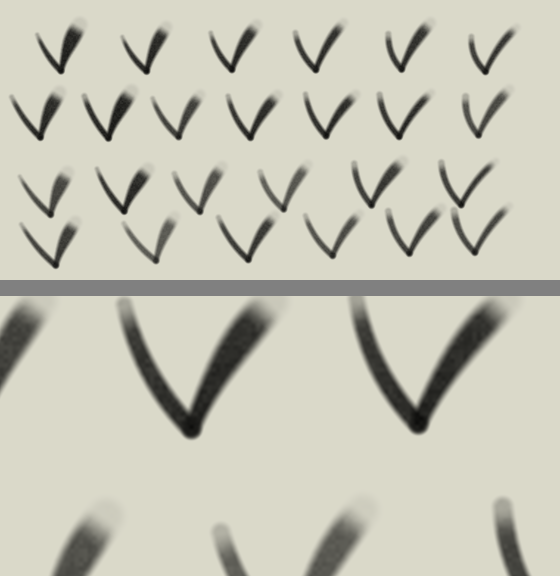
Top, the full canvas; bottom, a detail of the centre.
This pattern is drawn by a Shadertoy shader. Its source:

```glsl
#define PAPER vec3(0.855, 0.85, 0.79)
#define INK vec3(0.035, 0.035, 0.03)
#define ROWS 4
#define SEGMENTS 12
#define JITTER 0.012
#define EDGE 0.005
#define GRAIN 0.10
#define ROW_FADE 0.055
#define ROW_RISE 0.015

// Per row: first x, span, spacing bow, baseline y (canvas heights)
const vec4 LAYOUT[ROWS] = vec4[ROWS](
    vec4(0.224, 1.513, 0.00, 0.747),
    vec4(0.148, 1.558, -0.08, 0.505),
    vec4(0.182, 1.469, -0.15, 0.238),
    vec4(0.198, 1.500, 0.25, 0.058));

float hash(vec2 p) {
    return fract(sin(dot(p, vec2(127.1, 311.7))) * 43758.5453);
}

float noise(vec2 p) {
    vec2 cell = floor(p), f = fract(p);
    f = f * f * (3.0 - 2.0 * f);
    return mix(mix(hash(cell), hash(cell + vec2(1, 0)), f.x),
               mix(hash(cell + vec2(0, 1)), hash(cell + vec2(1, 1)), f.x), f.y);
}

vec2 bezier(vec2 a, vec2 b, vec2 c, float t) {
    return mix(mix(a, b, t), mix(b, c, t), t);
}

// Signed distance to a tapered curve, and the position along it
vec2 brushStroke(vec2 p, vec2 a, vec2 b, vec2 c, float startRadius, float endRadius) {
    vec2 best = vec2(1e3, 0.0);
    vec2 from = a;
    for (int i = 0; i < SEGMENTS; i++) {
        vec2 to = bezier(a, b, c, float(i + 1) / float(SEGMENTS));
        vec2 along = to - from;
        float h = clamp(dot(p - from, along) / dot(along, along), 0.0, 1.0);
        float t = (float(i) + h) / float(SEGMENTS);
        float radius = mix(startRadius, endRadius, smoothstep(0.0, 0.75, t));
        float d = length(p - from - along * h) - radius;
        if (d < best.x) best = vec2(d, t);
        from = to;
    }
    return best;
}

float coverage(float d, float softness) {
    return 1.0 - smoothstep(-softness, softness * 0.6, d);
}

// Opacity of one check mark with its corner at the origin
float checkMark(vec2 p, float u, float row, vec2 seed, float pixel) {
    float r1 = hash(seed + 1.3) - 0.5;
    float r2 = hash(seed + 4.7) - 0.5;
    float r3 = hash(seed + 8.1) - 0.5;
    float lower = min(row, 1.0);

    vec2 leftTip = vec2(-mix(0.092, 0.045, u) - 0.008 * row + 0.02 * r1,
                        0.128 + 0.014 * lower + 0.02 * r2);
    vec2 rightTip = vec2(mix(0.066, 0.115, u) + 0.02 * r2,
                         0.168 - 0.012 * lower + 0.025 * r3);
    vec2 leftBend = leftTip * 0.5 - vec2(0.012 + 0.016 * u, 0.012);
    vec2 rightBend = rightTip * 0.5 + vec2(-0.012, 0.010 + 0.008 * u);

    float leftWidth = mix(0.009, 0.013, u) + 0.004 * r3;
    float rightWidth = mix(0.027, 0.017, u) + 0.007 * r1;
    vec2 left = brushStroke(p, leftTip, leftBend, vec2(0.0), leftWidth, 0.012);
    vec2 right = brushStroke(p, vec2(0.0), rightBend, rightTip, 0.011, rightWidth);

    // Pressure is strongest at the corner and lifts toward both tips
    float leftInk = coverage(left.x, EDGE + pixel) * mix(0.82, 0.94, left.y)
                  * mix(0.35, 1.0, smoothstep(0.0, 0.22, left.y));
    float rightInk = coverage(right.x, EDGE * (1.0 + right.y) + pixel)
                   * mix(0.97, 0.87, right.y)
                   * (1.0 - 0.9 * smoothstep(0.76, 1.0, right.y));

    float strength = 0.98 - ROW_FADE * row - 0.08 * u + 0.22 * r2 * lower;
    leftInk *= strength;
    rightInk *= strength;
    return 1.0 - (1.0 - leftInk) * (1.0 - rightInk);
}

void mainImage(out vec4 fragColor, in vec2 fragCoord) {
    float pixel = 1.0 / iResolution.y;
    vec2 p = fragCoord * pixel;
    float clear = 1.0;

    // Uneven rows of marks
    for (int row = 0; row < ROWS; row++) {
        vec4 rowLayout = LAYOUT[row];
        int count = row == 1 ? 7 : 6;
        for (int i = 0; i < count; i++) {
            float u = float(i) / float(count - 1);
            vec2 seed = vec2(float(i), float(row) * 3.7);
            vec2 corner = vec2(
                rowLayout.x + rowLayout.y * (u + rowLayout.z * u * (1.0 - u)),
                rowLayout.w + ROW_RISE * float(row) * u);
            corner += JITTER * (vec2(hash(seed), hash(seed + 2.9)) - 0.5);
            vec2 q = p - corner;
            if (abs(q.x) > 0.2 || abs(q.y - 0.08) > 0.17) continue;
            clear *= 1.0 - checkMark(q, u, float(row), seed, pixel);
        }
    }

    // Dry brush grain
    float grain = 1.0 - GRAIN * noise(p * 190.0);
    fragColor = vec4(mix(PAPER, INK, (1.0 - clear) * grain), 1.0);
}
```
